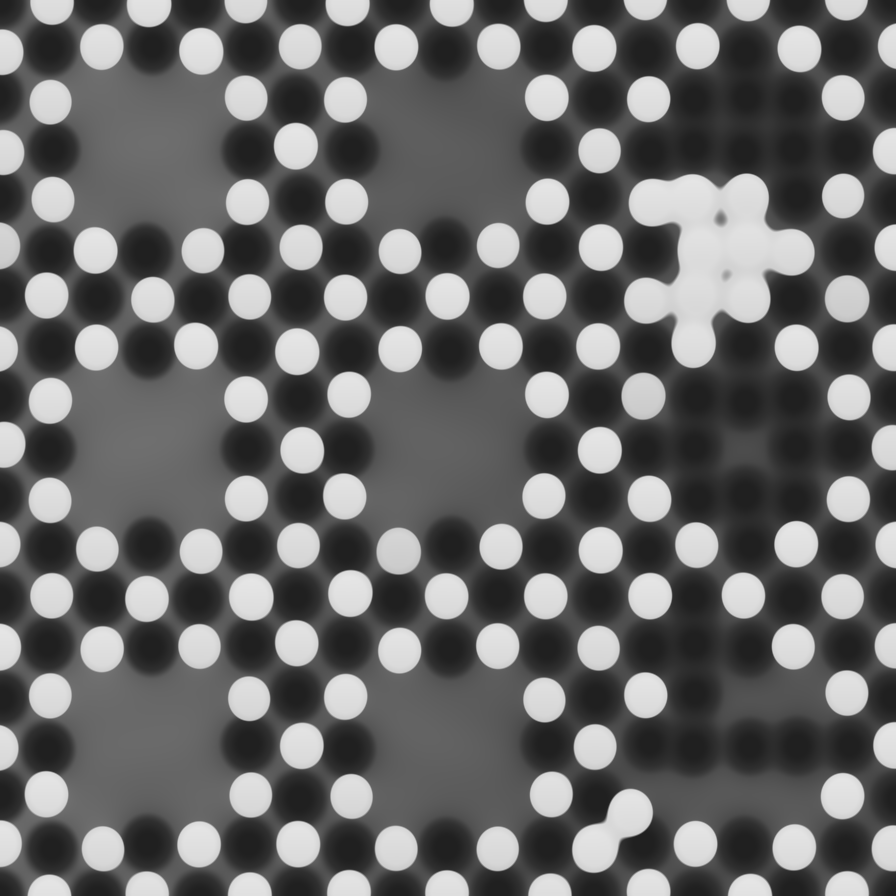
Give the GLSL for this pattern, as a WebGL 1 fragment shader.

```glsl
precision highp float;
// Soft light and dark beads on an 18 by 18 checker lattice with hollow squares and fused glyphs.
uniform vec2 u_resolution;

float hash(vec2 c) {
  return fract(sin(dot(c, vec2(127.1, 311.7))) * 4375.85);
}

bool same(vec2 a, vec2 b) {
  return distance(a, b) < 0.1;
}

// Bead at a lattice point: 1 light, -1 dark, 0 none.
float beadKind(vec2 c) {
  vec2 tile = floor((c + 0.5) / 6.0);
  vec2 p = c - tile * 6.0 - 3.0;
  float checker = 2.0 * mod(c.x + c.y, 2.0) - 1.0;
  float diamond = abs(p.x) + abs(p.y);
  bool hollow = max(abs(p.x), abs(p.y)) < 1.5;

  if (abs(tile.x - 2.0) > 0.5 || tile.y < -0.5 || tile.y > 2.5) return hollow ? 0.0 : checker;

  // The last column of tiles fuses its beads into irregular shapes.
  if (tile.y < 0.5) {
    if (abs(diamond - 1.0) < 0.1 && p.y < 0.5) return -1.0;
    if (same(p, vec2(-1.0, 1.0)) || same(p, vec2(0.0, 2.0))) return 1.0;
  } else if (tile.y < 1.5) {
    if (diamond < 0.5) return 0.0;
    if (diamond < 1.5) return -1.0;
    if (same(p, vec2(-1.0, -3.0))) return 1.0;
  } else {
    if (hollow && (p.y > 0.5 || (p.y < -0.5 && p.x > -0.5))) return 0.0;
    if ((hollow && abs(p.y) < 0.5) || same(p, vec2(-1.0, -2.0))) return -1.0;
  }
  return checker;
}

// Bead centre with a little wander; one bead leans into its neighbour.
vec2 beadCentre(vec2 c) {
  vec2 wander = vec2(hash(c + 3.1), hash(c + 8.7)) - 0.5;
  if (same(c, vec2(13.0, 16.0))) return c + vec2(-0.32, 0.31);
  return c + 0.15 * wander;
}

void main() {
  vec2 uv = gl_FragCoord.xy / u_resolution;
  vec2 g = 18.0 * vec2(uv.x, 1.0 - uv.y);
  float pixel = 18.0 / min(u_resolution.x, u_resolution.y);

  // Accumulate smooth unions of the light and the dark beads.
  float lightSum = 1e-5, darkSum = 1e-5, lightTone = 0.0;
  vec2 nearest = floor(g + 0.5);
  for (int y = -2; y <= 2; y++) {
    for (int x = -2; x <= 2; x++) {
      vec2 c = nearest + vec2(float(x), float(y));
      float kind = beadKind(c);
      vec2 q = g - beadCentre(c);
      float r = length(q * vec2(1.03, 0.97));
      float vary = hash(c);
      if (kind > 0.5) {
        float w = exp(-5.0 * (r - 0.425 - 0.02 * vary));
        float tone = 0.87 + 0.03 * (vary - 0.5) - 0.07 * step(0.94, vary);
        lightSum += w;
        lightTone += w * (tone - 0.06 * clamp(q.y, -0.5, 0.5));
      } else if (kind < -0.5) {
        darkSum += exp(-7.0 * (r - 0.5 - 0.04 * vary));
      }
    }
  }
  float lightDist = -log(lightSum) / 5.0;
  float darkDist = -log(darkSum) / 7.0;

  // Smoky ground, paler to the left, with faint horizontal streaks.
  float ground = mix(0.425, 0.345, smoothstep(0.0, 0.75, uv.x));
  ground += 0.018 * sin(uv.x * 19.0 + 2.0 * sin(uv.y * 8.0)) * sin(uv.y * 13.0 + uv.x * 4.0);
  ground += 0.005 * sin(uv.y * 75.0 + 2.0 * sin(uv.x * 14.0));
  ground -= 0.09 * exp(-4.0 * max(darkDist, 0.0));
  ground += 0.03 * exp(-7.0 * max(lightDist, 0.0));

  // Blurred dark beads below crisp light beads.
  float dark = 0.125 + 0.07 * smoothstep(-0.35, 0.02, darkDist);
  float shade = mix(ground, dark, smoothstep(0.12, -0.09, darkDist));
  float pale = lightTone / lightSum - 0.04 * smoothstep(-0.14, 0.0, lightDist);
  shade = mix(shade, pale, smoothstep(pixel, -pixel, lightDist));

  gl_FragColor = vec4(vec3(shade), 1.0);
}
```
